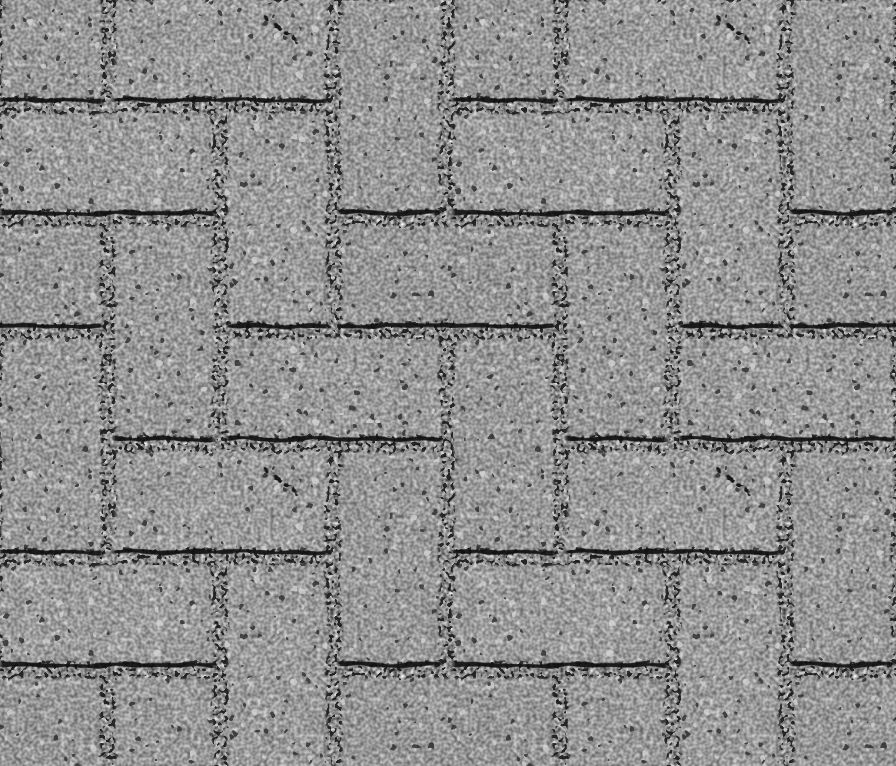
This texture is drawn by a WebGL 1 fragment shader. Its source:

```glsl
precision highp float;

uniform vec2 u_resolution;

#define CELLS vec2(7.92, 6.78)   // half-brick cells across and down
#define OFFSET vec2(0.05, 0.09)  // shift of the bond, in cells
#define TILE 4.0                 // cells per repeat, wear included
#define SIDE_GAP 0.052           // joint widths taken from each brick
#define TOP_GAP 0.075
#define BOTTOM_GAP 0.04
#define LINE_HALF 0.018          // half width of the shadow under a brick
#define STONE 0.605
#define PALE 0.83
#define DARK 0.09
#define GRAIN 0.27

float hash(vec2 p) {
  vec3 h = fract(p.xyx * 0.1031);
  h += dot(h, h.yzx + 33.33);
  return fract((h.x + h.y) * h.z);
}

float slope(vec2 corner, vec2 offset, float n) {
  float angle = 6.2832 * hash(mod(corner, TILE * n) + 3.7 * n);
  return dot(vec2(cos(angle), sin(angle)), offset);
}

// Gradient noise with n knots per cell, wrapping at TILE
float noise(vec2 q, float n) {
  vec2 i = floor(q * n), f = fract(q * n);
  vec2 u = f * f * f * (f * (f * 6.0 - 15.0) + 10.0);
  vec2 e = vec2(1.0, 0.0);
  float a = mix(slope(i, f, n), slope(i + e, f - e, n), u.x);
  float b = mix(slope(i + e.yx, f - e.yx, n), slope(i + 1.0, f - 1.0, n), u.x);
  return mix(a, b, u.y);
}

// Scattered round flecks, n by n candidates per cell
float flecks(vec2 q, float n, float share, float size, float pixel) {
  vec2 x = q * n, base = floor(x);
  float cover = 0.0, soft = 0.6 * n * pixel;
  for (int j = -1; j <= 1; j++) {
    for (int i = -1; i <= 1; i++) {
      vec2 c = base + vec2(float(i), float(j));
      vec2 key = mod(c, TILE * n) + 7.0 * n;
      vec2 center = c + vec2(hash(key), hash(key + 31.7));
      float radius = size * n * (0.4 + 0.6 * hash(key + 63.1));
      float disc = 1.0 - smoothstep(radius - soft, radius + soft, length(x - center));
      cover = max(cover, disc * step(hash(key + 97.9), share));
    }
  }
  return cover;
}

float segment(vec2 p, vec2 a, vec2 b) {
  vec2 d = b - a;
  return length(p - a - d * clamp(dot(p - a, d) / dot(d, d), 0.0, 1.0));
}

void main() {
  float pixel = CELLS.x / u_resolution.x;
  vec2 uv = gl_FragCoord.xy / u_resolution;
  vec2 q = vec2(uv.x, 1.0 - uv.y) * CELLS + OFFSET;
  float soft = max(pixel * 0.7, 0.008);

  // Herringbone: local position and size of the brick, y pointing down
  vec2 bent = q + 0.03 * vec2(noise(q + 0.3, 2.0), noise(q + 0.3, 3.0));
  vec2 cell = floor(bent), local = fract(bent);
  float part = mod(cell.x + cell.y - 1.0, 4.0);
  float upright = step(1.5, part);
  float second = step(0.5, mod(part, 2.0));
  vec2 along = mix(vec2(1.0, 0.0), vec2(0.0, 1.0), upright);
  local += along * second;
  vec2 size = 1.0 + along;
  float tone = hash(mod(cell - along * second, TILE) + 11.0) - 0.5;

  // Stone face: grain, mottling, pits and pale aggregate
  float fine = noise(q, 34.0), coarse = noise(q, 19.0);
  float shade = STONE + 0.025 * tone + 0.05 * noise(q, 4.0);
  shade += GRAIN * (fine + 0.65 * coarse);
  vec2 rough = q + 0.025 * vec2(coarse, noise(q, 23.0));
  shade = mix(shade, PALE, 0.8 * flecks(rough, 6.0, 0.2, 0.03, pixel));
  shade = mix(shade, DARK + 0.1, 0.85 * flecks(rough, 10.0, 0.22, 0.024, pixel));

  // One chipped scratch per repeat
  float scratch = segment(mod(rough, TILE), vec2(2.4, 0.25), vec2(2.68, 0.45));
  float chip = 1.0 - smoothstep(0.012, 0.012 + 2.0 * soft, scratch);
  shade = mix(shade, DARK, chip * smoothstep(-0.2, 0.2, coarse + 0.05));

  // Gritty joints with broken dark rims
  float side = min(local.x, size.x - local.x);
  float under = size.y - local.y;
  float edge = min(side - SIDE_GAP, min(local.y - TOP_GAP, under - BOTTOM_GAP));
  edge += 0.03 * noise(q, 11.0);
  float joint = 1.0 - smoothstep(-soft, soft, edge);
  float rim = 1.0 - smoothstep(0.0, 0.035, abs(edge));
  float grit = noise(q, 27.0) + 0.5 * noise(q, 15.0);
  shade = mix(shade, 0.57 + 0.45 * fine + 0.25 * coarse, joint);
  float broken = smoothstep(0.0, 0.2, grit + 0.18 * rim - 0.16);
  shade = mix(shade, DARK, 0.9 * broken * max(joint, rim));

  // Nearly solid shadow line below each brick, fading at its ends
  float halfWidth = LINE_HALF + 0.014 * noise(q, 7.0);
  float line = 1.0 - smoothstep(halfWidth - soft, halfWidth + soft, abs(under - 0.024));
  line *= smoothstep(0.02, 0.08, side);
  shade = mix(shade, DARK - 0.02, 0.93 * line);

  gl_FragColor = vec4(vec3(clamp(shade, 0.0, 1.0)), 1.0);
}
```
